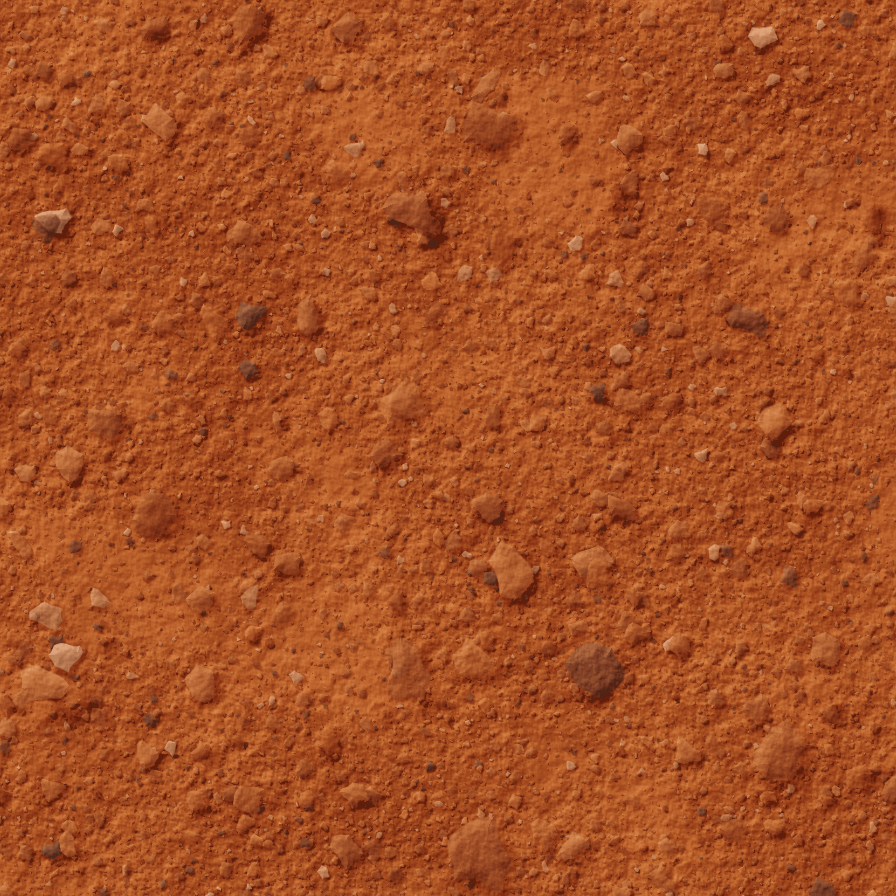
Give the GLSL for this texture, as a WebGL 2 fragment shader.

```glsl
#version 300 es
precision highp float;

uniform vec2 u_resolution;
out vec4 fragColor;

#define TAU 6.2831853
#define LIGHT vec2(-0.6, 0.8)
#define FINEST_GRID 130.0
#define GRID_RATIO 1.9
#define LAYERS 5
#define SIDES 6
#define BASE_TONE 0.5
#define RELIEF 1.35
#define FACET_CONTRAST 0.27
#define SHADOW_DEPTH 0.36

struct Stone {
    float edge;    // signed distance to the outline, in cells
    float facet;   // light received by the bevelled faces
    float shadow;  // shadow thrown on whatever lies below
    vec3 kind;     // random traits
};

vec3 hash3(vec3 q) {
    q = fract(q * vec3(0.1031, 0.1030, 0.0973));
    q += dot(q, q.yxz + 33.33);
    return fract((q.xxy + q.yxx) * q.zyx);
}

float cornerSlope(vec2 corner, vec2 offset) {
    float angle = TAU * hash3(vec3(corner, 3.0)).x;
    return dot(vec2(cos(angle), sin(angle)), offset);
}

float gradientNoise(vec2 p) {
    vec2 c = floor(p), f = fract(p);
    vec2 u = f * f * f * (f * (f * 6.0 - 15.0) + 10.0);
    vec2 e = vec2(1.0, 0.0);
    return mix(mix(cornerSlope(c, f), cornerSlope(c + e, f - e), u.x),
               mix(cornerSlope(c + e.yx, f - e.yx), cornerSlope(c + 1.0, f - 1.0), u.x), u.y);
}

float fbm(vec2 p) {
    float sum = 0.0, amplitude = 0.5;
    for (int i = 0; i < 4; i++) {
        sum += amplitude * gradientNoise(p);
        p = p * 2.03 + 11.7;
        amplitude *= 0.55;
    }
    return sum;
}

// Scattered angular stones, one candidate per grid cell
Stone nearestStone(vec2 p, float seed, float density) {
    Stone nearest = Stone(1.0, 0.0, 0.0, vec3(0.0));
    vec2 cell = floor(p);
    for (int k = 0; k < 9; k++) {
        vec2 c = cell + vec2(float(k % 3), float(k / 3)) - 1.0;
        vec3 place = hash3(vec3(c, seed));
        if (place.z > density) continue;
        vec3 kind = hash3(vec3(c, seed + 5.0));
        vec2 q = p - c - 0.2 - 0.6 * place.xy;
        float radius = 0.46 * mix(0.42, 1.0, kind.y * kind.y);
        radius *= smoothstep(0.0, 0.12, density - place.z);

        // Convex outline from half planes, and the same outline shifted for its shadow
        float edge = -1.0, shadowEdge = -1.0, facing = 0.0;
        for (int i = 0; i < SIDES; i++) {
            float side = float(i);
            float vary = fract(kind.x * (7.3 + side * 5.1) + kind.z * side * 3.7);
            float angle = TAU * (side + 0.75 * vary + kind.x) / float(SIDES);
            vec2 normal = vec2(cos(angle), sin(angle));
            float reach = radius * mix(0.68, 1.0, fract(vary * 13.7));
            reach *= mix(1.0, abs(cos(angle - TAU * kind.z)), 0.3);
            float d = dot(q, normal) - reach;
            if (d > edge) {
                edge = d;
                facing = dot(normal, LIGHT);
            }
            shadowEdge = max(shadowEdge, d + dot(LIGHT, normal) * radius * 0.42);
        }
        float shadow = 1.0 - smoothstep(-0.2 * radius, 0.25 * radius + 0.01, shadowEdge);
        nearest.shadow = max(nearest.shadow, shadow * mix(0.4, 1.0, fract(kind.z * 9.0)));
        if (edge < nearest.edge) {
            nearest.edge = edge;
            nearest.facet = facing * smoothstep(-0.65 * radius - 0.001, 0.0, edge);
            nearest.kind = kind;
        }
    }
    return nearest;
}

// Earth colours from shade to sunlit
vec3 earthRamp(float t) {
    vec3 color = mix(vec3(0.38, 0.11, 0.035), vec3(0.54, 0.19, 0.07), smoothstep(0.0, 0.25, t));
    color = mix(color, vec3(0.64, 0.28, 0.11), smoothstep(0.2, 0.45, t));
    color = mix(color, vec3(0.75, 0.39, 0.17), smoothstep(0.4, 0.66, t));
    color = mix(color, vec3(0.82, 0.48, 0.24), smoothstep(0.6, 0.84, t));
    return mix(color, vec3(0.89, 0.63, 0.41), smoothstep(0.8, 1.1, t));
}

void main() {
    vec2 p = gl_FragCoord.xy / u_resolution.y;
    float pixel = 1.0 / u_resolution.y;
    // Crumbly soil with smoother sandy patches
    float sandy = smoothstep(0.0, 0.28, fbm(p * 4.0 + 2.3));
    float relief = RELIEF * (fbm(p * 45.0) - fbm((p + LIGHT * 0.003) * 45.0));
    float tone = BASE_TONE + 0.3 * fbm(p * 6.0 + 31.0) + 0.07 * sandy;
    tone += relief * mix(1.0, 0.6, sandy);
    float dullness = 0.04;
    // Stones from fine grit up to rocks
    for (int i = 0; i < LAYERS; i++) {
        float level = float(i) / float(LAYERS - 1);
        float grid = FINEST_GRID / pow(GRID_RATIO, float(i));
        vec2 q = p * grid + 19.0 * level;
        q += 0.16 * vec2(gradientNoise(q * 2.3), gradientNoise(q * 2.3 + 40.0));
        float density = mix(0.72, 0.36, level) * (1.0 - 0.55 * sandy);
        Stone stone = nearestStone(q, 17.0 * float(i) + 1.0, density);
        float soft = max(pixel * grid, 0.02);
        float cover = 1.0 - smoothstep(-soft, soft * 0.5, stone.edge);
        cover *= mix(0.65, 1.0, fract(stone.kind.z * 9.0));
        float pale = step(0.93, stone.kind.x);
        float dusky = step(stone.kind.x, 0.06);
        float stoneTone = BASE_TONE + 0.32 * (stone.kind.x - 0.38) + 0.16 * pale - 0.1 * dusky;
        stoneTone += FACET_CONTRAST * stone.facet + 0.6 * relief;
        tone = mix(tone - SHADOW_DEPTH * stone.shadow, stoneTone, cover);
        dullness = mix(dullness, 0.06 + 0.16 * stone.kind.y + 0.35 * max(pale, dusky), cover);
    }
    // Grey mineral tint over the earth colour
    vec3 color = earthRamp(tone);
    float luma = dot(color, vec3(0.3, 0.59, 0.11));
    fragColor = vec4(mix(color, luma * vec3(1.25, 0.95, 0.8), dullness), 1.0);
}
```
